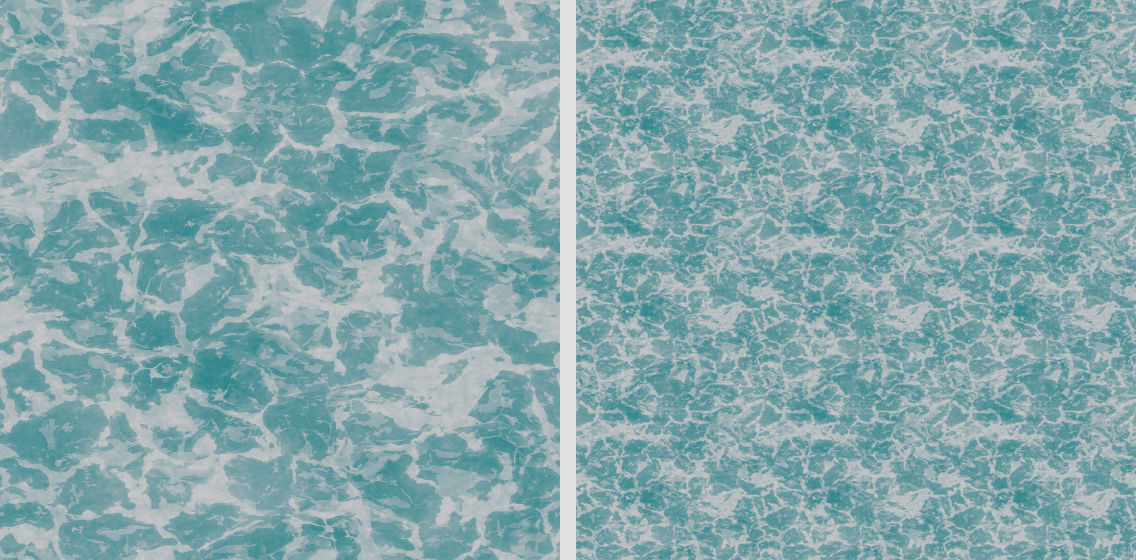
Left, the tile; right, the same tile 3 across and 3 down.
This texture is drawn by a WebGL 2 fragment shader. Its source:

```glsl
#version 300 es
precision highp float;

uniform vec2 u_resolution;
out vec4 fragColor;

vec2 hash2(vec2 p) {
    vec3 h = fract(vec3(p.xyx) * vec3(0.1031, 0.1030, 0.0973));
    h += dot(h, h.yzx + 33.33);
    return fract((h.xx + h.yz) * h.zy);
}

// Gradient noise that wraps after a whole number of cells
float corner(vec2 cell, vec2 offset, vec2 period) {
    float angle = 6.2832 * hash2(mod(cell, period) + 7.0).x;
    return dot(vec2(cos(angle), sin(angle)), offset);
}

float gradientNoise(vec2 p, vec2 period) {
    vec2 i = floor(p), f = p - i;
    vec2 s = f * f * f * (f * (f * 6.0 - 15.0) + 10.0);
    vec2 e = vec2(1, 0);
    float low = mix(corner(i, f, period), corner(i + e, f - e, period), s.x);
    float high = mix(corner(i + e.yx, f - e.yx, period), corner(i + 1.0, f - 1.0, period), s.x);
    return mix(low, high, s.y);
}

float fbm(vec2 uv, vec2 freq) {
    float sum = 0.0, gain = 1.0;
    for (int i = 0; i < 5; i++) {
        sum += gain * gradientNoise(uv * freq, freq);
        uv += vec2(0.137, 0.291);
        freq *= 2.0;
        gain *= 0.5;
    }
    return sum;
}

// Gap between the two nearest cell centres: zero along the web
float webGap(vec2 uv, vec2 count) {
    vec2 p = uv * count, i = floor(p), f = p - i;
    float nearest = 8.0, second = 8.0;
    for (int y = -1; y <= 1; y++) {
        for (int x = -1; x <= 1; x++) {
            vec2 g = vec2(x, y);
            float d = length(g + hash2(mod(i + g, count) + 19.0) - f);
            second = min(second, max(nearest, d));
            nearest = min(nearest, d);
        }
    }
    return second - nearest;
}

void main() {
    vec2 uv = gl_FragCoord.xy / u_resolution;

    // Swirling currents bend every layer
    vec2 current = vec2(fbm(uv, vec2(4, 5)), fbm(uv + vec2(0.43, 0.71), vec2(4, 6)));
    vec2 q = uv + current * vec2(0.075, 0.055);

    float patches = fbm(q + 0.21, vec2(5, 7));
    float haze = fbm(q + 0.57, vec2(3, 5));
    float drift = fbm(uv + current * 0.03 + 0.83, vec2(4, 7));
    float grain = fbm(uv + current * 0.02, vec2(34, 46));
    float grit = fbm(uv + 0.31, vec2(110, 130));

    // Broad strands and thin veins with frayed borders
    float broadWidth = 0.12 + 0.30 * patches + 0.15 * grain;
    float broadGap = webGap(q, vec2(8, 11));
    float strands = 1.0 - smoothstep(broadWidth - 0.025, broadWidth + 0.025, broadGap);
    float glow = 1.0 - smoothstep(broadWidth, broadWidth + 0.35, broadGap);

    float veinWidth = 0.03 + 0.25 * drift + 0.16 * grain;
    float veinGap = webGap(q + current.yx * 0.02, vec2(18, 27));
    float veins = 1.0 - smoothstep(veinWidth - 0.04, veinWidth + 0.05, veinGap);

    // Flat ragged lace, small flecks and the holes that pierce the foam
    float ragged = fbm(uv + current * 0.04 + 0.35, vec2(17, 38));
    float lace = smoothstep(-0.02, 0.04, ragged + 0.8 * drift - 0.2);
    float flecks = smoothstep(0.30, 0.38, grain + 0.4 * grit + 0.3 * patches - 0.08);
    float holes = smoothstep(0.30, 0.37, fbm(q + 0.67, vec2(20, 34)) - 0.35 * haze);

    // Milky water, then foam over it
    float tone = 0.26 + 0.38 * haze + 0.12 * glow + 0.09 * grain;
    tone = clamp(tone, 0.04, 0.62);
    float water = tone;
    tone = mix(tone, 0.78, 0.55 * flecks);
    tone = mix(tone, 0.77 + 0.14 * grain, lace * clamp(0.62 + 0.8 * haze, 0.25, 0.95));
    tone = mix(tone, 0.83 + 0.14 * grain, veins * clamp(0.66 + 0.6 * patches, 0.3, 0.95));
    tone = mix(tone, 0.93 + 0.18 * grain, strands * clamp(0.82 + 0.6 * haze, 0.4, 1.0));
    tone = mix(tone, water, 0.75 * holes);
    tone = clamp(tone + 0.10 * grit, 0.0, 1.0);

    vec3 deep = vec3(0.19, 0.53, 0.55);
    vec3 milky = vec3(0.515, 0.645, 0.667);
    vec3 foam = vec3(0.765, 0.768, 0.773);
    vec3 color = tone < 0.5 ? mix(deep, milky, tone * 2.0) : mix(milky, foam, tone * 2.0 - 1.0);
    fragColor = vec4(color, 1.0);
}
```
